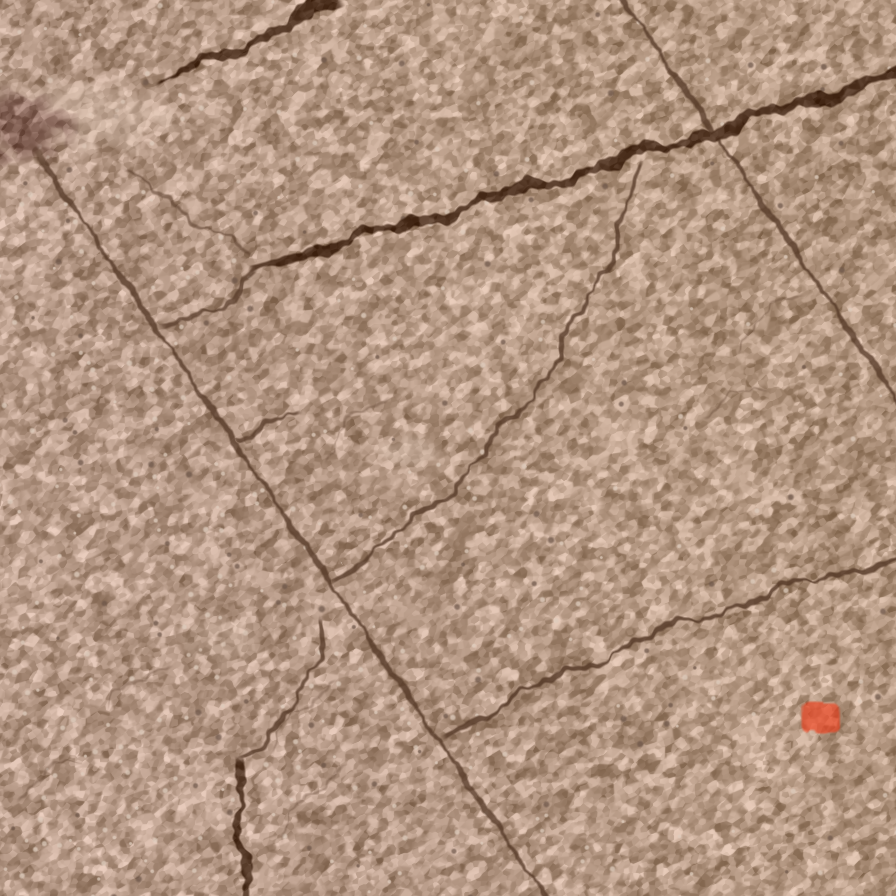
This texture is drawn by a WebGL 2 fragment shader. Its source:

```glsl
#version 300 es
precision highp float;
// Weathered tan concrete: soft cellular grain under parallel joints and
// wandering cracks. Cracks are segments bent by a parabola and layered sines;
// pits, pale chips, a rusty stain and one paint mark lie on top.

uniform vec2 u_resolution;
out vec4 fragColor;

vec3 hash3(vec2 p) {
    vec3 q = vec3(dot(p, vec2(127.1, 311.7)), dot(p, vec2(269.5, 183.3)), dot(p, vec2(419.2, 371.9)));
    return fract(sin(q) * 43758.55);
}

// Soft cellular noise: every cell has a random tone, blended by distance.
float grain(vec2 p) {
    vec2 cell = floor(p), f = p - cell;
    float total = 0.0, weights = 0.0;
    for (int y = -1; y <= 1; y++)
    for (int x = -1; x <= 1; x++) {
        vec2 o = vec2(x, y);
        vec3 h = hash3(cell + o);
        vec2 d = o + h.xy - f;
        float w = exp(-11.0 * dot(d, d));
        total += w * h.z;
        weights += w;
    }
    return total / weights - 0.5;
}

// Sparse round specks, one candidate per cell.
float specks(vec2 p, float share) {
    vec3 h = hash3(floor(p) + 57.0);
    float d = length(fract(p) - 0.3 - 0.4 * h.xy);
    float radius = 0.12 + 0.16 * fract(h.z * 91.0);
    return step(h.z, share) * (1.0 - smoothstep(radius * 0.4, radius + 0.06, d));
}

float wobble(float s) {
    return 0.0045 * sin(41.0 * s) + 0.003 * sin(97.0 * s + 1.3)
         + 0.0015 * sin(223.0 * s + 4.0) + 0.0008 * sin(461.0 * s);
}

float line(float offset, float halfWidth) {
    float soft = max(0.0016, 0.8 / u_resolution.y);
    return 1.0 - smoothstep(halfWidth - soft, halfWidth + soft, abs(offset));
}

// Coverage of a ragged crack from a to b; bend bows it to the left.
float crack(vec2 p, vec2 a, vec2 b, float bend, float halfWidth) {
    float len = distance(a, b);
    vec2 dir = (b - a) / len;
    float along = dot(p - a, dir), s = along / len;
    float seed = along + 3.0 * a.x + 5.0 * a.y;
    float bow = 4.0 * s * (1.0 - s);
    float offset = dot(p - a, vec2(-dir.y, dir.x)) - bend * bow - wobble(seed) * min(1.0, bow * 2.0);
    float width = halfWidth * (0.85 + 0.25 * sin(53.0 * seed) + 0.2 * sin(131.0 * seed));
    float ends = smoothstep(-0.004, 0.006, along) * (1.0 - smoothstep(len - 0.006, len + 0.004, along));
    return line(offset, width) * ends;
}

// Soft irregular patch.
float patchMask(vec2 p, vec2 center, vec2 size) {
    float d = length((p - center) / size) + 0.5 * grain(p * 55.0);
    return 1.0 - smoothstep(0.4, 1.1, d);
}

void main() {
    vec2 p = gl_FragCoord.xy / u_resolution;

    // Grain, slightly stretched towards the upper right.
    vec2 q = mat2(0.82, -0.57, 0.57, 0.82) * p * vec2(1.0, 1.0);
    float fine = 0.26 * grain(q * vec2(80.0, 115.0)) + 0.17 * grain(q * vec2(150.0, 185.0) + 31.0);
    float broad = 0.010 * sin(9.0 * p.x + 4.0 * p.y) + 0.008 * sin(17.0 * p.y - 11.0 * p.x + 2.0);
    vec3 color = vec3(0.705, 0.594, 0.508) + (fine + broad) * vec3(1.0, 1.0, 1.06);

    // The lower left is more mauve and more chipped.
    float worn = 1.0 - smoothstep(0.3, 1.1, p.x + 0.4 * p.y);
    color += worn * vec3(0.004, 0.002, 0.016);
    color = mix(color, vec3(0.87, 0.80, 0.74), 0.75 * specks(q * 75.0, 0.03 + 0.07 * worn));
    color = mix(color, vec3(0.42, 0.33, 0.28), 0.7 * specks(q * 62.0 + 9.0, 0.025 + 0.025 * worn));

    // Pale scuffs and the rusty stain.
    float pale = patchMask(p, vec2(0.09, 0.87), vec2(0.13, 0.045));
    pale = max(pale, patchMask(p, vec2(0.458, 0.495), vec2(0.035, 0.018)));
    pale = max(pale, 0.6 * patchMask(p, vec2(0.25, 0.28), vec2(0.05, 0.03)));
    color = mix(color, vec3(0.82, 0.72, 0.65) + 0.5 * fine, 0.65 * pale);
    float stain = patchMask(p, vec2(0.025, 0.855), vec2(0.06, 0.045));
    color = mix(color, vec3(0.47, 0.33, 0.29) + 0.9 * fine, 0.75 * stain);

    // Parallel joints, repeated across the slab.
    float across = dot(p, vec2(0.825, 0.565)) - 0.502;
    float along = dot(p, vec2(0.565, -0.825));
    float joint = (fract(across / 0.637 + 0.5) - 0.5) * 0.637 + 0.3 * wobble(along * 1.7);
    float jointWidth = 0.0026 + 0.0009 * sin(37.0 * along) + 0.0006 * sin(113.0 * along);
    float start = smoothstep(-0.68, -0.64, along + 0.4 * step(0.3, across));
    float dark = 0.75 * line(joint, jointWidth) * start;

    // Faint scattered hairlines.
    for (float i = 0.0; i < 7.0; i++) {
        vec3 h = hash3(vec2(i, 4.0));
        vec2 reach = vec2(0.07, 0.03 + 0.07 * h.z);
        dark = max(dark, 0.3 * crack(p, h.xy, h.xy + reach, 0.01, 0.0016));
    }

    // Thin branches.
    dark = max(dark, 0.75 * crack(p, vec2(0.37, 0.35), vec2(0.716, 0.82), -0.055, 0.0027));
    dark = max(dark, 0.8 * crack(p, vec2(0.495, 0.177), vec2(1.02, 0.38), 0.022, 0.0029));
    dark = max(dark, 0.75 * crack(p, vec2(0.358, 0.31), vec2(0.267, 0.154), 0.025, 0.0027));
    dark = max(dark, 0.7 * crack(p, vec2(0.18, 0.635), vec2(0.285, 0.70), -0.012, 0.0032));
    dark = max(dark, 0.7 * crack(p, vec2(0.26, 0.51), vec2(0.335, 0.54), 0.0, 0.0027));
    dark = max(dark, 0.5 * crack(p, vec2(0.14, 0.81), vec2(0.28, 0.715), 0.0, 0.002));

    // Wide open cracks, with a brown rim.
    float open = crack(p, vec2(0.28, 0.70), vec2(1.02, 0.925), -0.004, 0.0045 + 0.003 * p.x);
    open = max(open, crack(p, vec2(0.176, 0.906), vec2(0.38, 1.0), 0.0, 0.002 + 0.03 * max(0.0, p.x - 0.15)));
    open = max(open, crack(p, vec2(0.267, 0.154), vec2(0.275, -0.02), 0.0, 0.005));
    color = mix(color, vec3(0.32, 0.21, 0.14), dark);
    color = mix(color, vec3(0.29, 0.18, 0.11) + 0.5 * fine, 0.92 * open);

    // Orange paint mark.
    vec2 m = abs(p - vec2(0.917, 0.20)) - vec2(0.013, 0.009);
    float mark = length(max(m, 0.0)) - 0.008 + 0.006 * grain(p * 60.0);
    color = mix(color, vec3(0.85, 0.36, 0.24) + 0.4 * fine, 1.0 - smoothstep(-0.002, 0.002, mark));

    fragColor = vec4(clamp(color, 0.0, 1.0), 1.0);
}
```
